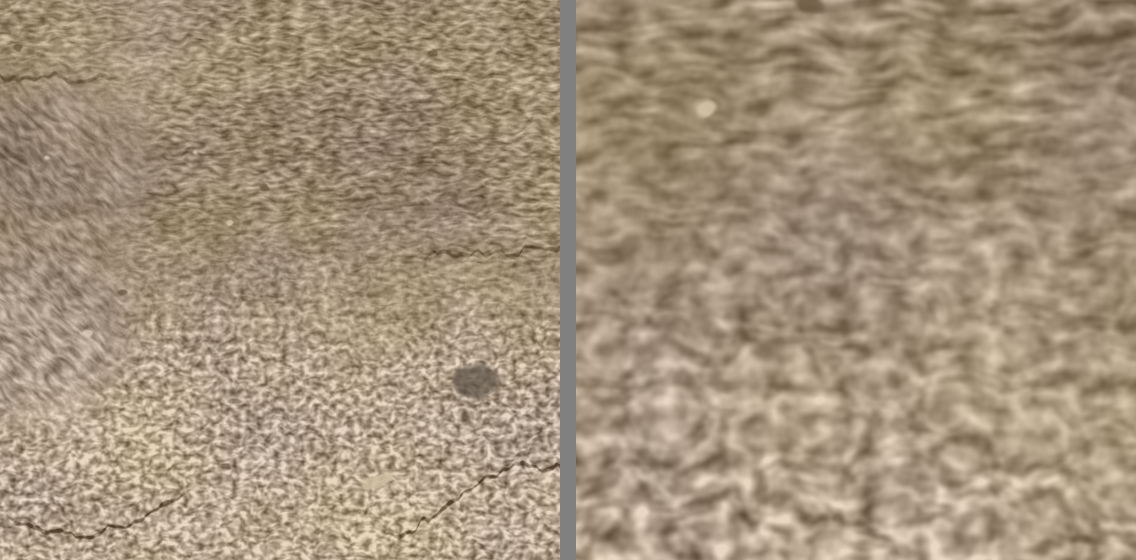
Left, the full canvas; right, a detail of the centre.
A WebGL 1 fragment shader for this texture:

```glsl
precision highp float;
uniform vec2 u_resolution;

#define TOP_TONE 0.595
#define BOTTOM_TONE 0.715
#define TOP_CONTRAST 0.30
#define BOTTOM_CONTRAST 0.42
#define TOP_GRAIN vec2(46.0, 108.0)
#define BOTTOM_GRAIN vec2(68.0, 88.0)
#define STREAK_GRAIN vec2(38.0, 88.0)
#define CRACK_WIDTH 0.0024
#define SPECK_CELLS 16.0
#define STAIN_COLOR vec3(0.43, 0.385, 0.335)
#define PEBBLE_COLOR vec3(0.81, 0.74, 0.63)

float hash(vec2 p) {
  return fract(sin(dot(p, vec2(127.1, 311.7))) * 43758.5453);
}

float slope(vec2 cell, vec2 offset) {
  float angle = 6.28318 * hash(cell);
  return dot(vec2(cos(angle), sin(angle)), offset);
}

// Gradient noise, roughly -0.7 to 0.7
float noise(vec2 p) {
  vec2 i = floor(p), f = fract(p);
  vec2 u = f * f * f * (f * (f * 6.0 - 15.0) + 10.0);
  vec2 e = vec2(1.0, 0.0);
  return mix(mix(slope(i, f), slope(i + e.xy, f - e.xy), u.x),
             mix(slope(i + e.yx, f - e.yx), slope(i + e.xx, f - e.xx), u.x), u.y);
}

float grain(vec2 p) {
  return noise(p) + 0.5 * noise(p * 1.83 + 37.3);
}

// Ragged dark line along height(x), fading out beyond its two ends
float crack(vec2 p, float height, float start, float end, float seed) {
  float wobble = 0.022 * noise(vec2(p.x * 22.0, seed))
               + 0.010 * noise(vec2(p.x * 65.0, seed + 5.0));
  float width = CRACK_WIDTH * (1.0 + 1.4 * noise(vec2(p.x * 40.0, seed + 9.0)));
  float line = 1.0 - smoothstep(width * 0.5, width + 0.003, abs(p.y - height - wobble));
  return line * smoothstep(start - 0.02, start + 0.02, p.x)
              * (1.0 - smoothstep(end - 0.02, end + 0.02, p.x));
}

// Sparse small chips: x is the mask, y tells light from dark
vec2 specks(vec2 p) {
  vec2 cell = floor(p * SPECK_CELLS);
  vec2 center = 0.3 + 0.4 * vec2(hash(cell + 3.1), hash(cell + 7.7));
  vec2 offset = (fract(p * SPECK_CELLS) - center) / SPECK_CELLS;
  float radius = mix(0.004, 0.008, hash(cell + 1.9));
  float d = length(offset * vec2(0.85, 1.1)) + 0.003 * noise(p * 130.0);
  float mask = 1.0 - smoothstep(radius - 0.003, radius + 0.002, d);
  return vec2(mask * step(0.94, hash(cell + 11.3)), step(0.6, hash(cell + 5.3)));
}

void main() {
  vec2 p = gl_FragCoord.xy / u_resolution;
  vec2 warp = vec2(noise(p * 30.0), noise(p * 30.0 + 51.7));
  vec2 q = p + 0.007 * warp;
  float broad = noise(p * vec2(3.2, 4.5) + 8.4);
  float patches = noise(q * vec2(11.0, 24.0) + 19.2);

  // Flat grain above, rounder grain below, slanted streaks at left
  float upper = smoothstep(0.35, 0.72, p.y + 0.15 * broad);
  float left = (1.0 - smoothstep(0.12, 0.30, p.x + 0.12 * broad))
             * smoothstep(0.18, 0.34, p.y) * (1.0 - smoothstep(0.78, 0.94, p.y));
  vec2 streak = vec2(dot(q, vec2(0.77, -0.64)), dot(q, vec2(0.64, 0.77)));
  float texture = mix(grain(q * BOTTOM_GRAIN), grain(q * TOP_GRAIN + 13.0), upper);
  texture = mix(texture, grain(streak * STREAK_GRAIN + 71.0), left);

  // Broad light and dark areas
  float pale = 1.0 - smoothstep(0.22, 0.66, p.y + 0.10 * broad);
  float tone = mix(TOP_TONE, BOTTOM_TONE, pale) + 0.07 * broad + 0.10 * patches;
  float glow = exp(-pow((p.x - 0.25) / 0.10, 2.0)) * smoothstep(0.55, 0.95, p.y);
  tone += 0.075 * glow;
  float contrast = mix(TOP_CONTRAST, BOTTOM_CONTRAST, pale);
  contrast *= (1.0 - 0.25 * left) * (1.0 - 0.3 * glow);
  tone += contrast * texture + 0.035 * noise(p * 210.0);

  // Cracks
  float cracks = crack(p, 0.05 + 0.07 * smoothstep(0.16, 0.36, p.x), 0.0, 0.33, 2.4);
  cracks = max(cracks, crack(p, 0.05 + 0.12 * smoothstep(0.70, 0.93, p.x), 0.69, 1.1, 14.6));
  float faint = crack(p, 0.865, -0.1, 0.21, 23.4);
  faint = max(faint, crack(p, 0.555, 0.76, 1.1, 31.6));
  tone -= 0.26 * cracks + 0.15 * faint;

  vec2 chip = specks(p);
  tone = mix(tone, mix(0.42, 0.86, chip.y), 0.8 * chip.x);
  tone = clamp(tone, 0.32, 0.91);

  // Tan to pinkish grey
  float yellow = clamp(0.45 + 0.9 * broad + 0.25 * upper - 0.4 * left
                       + 0.6 * noise(p * 9.0 + 4.1), 0.0, 1.0);
  vec3 color = vec3(tone, tone - 0.068, tone - mix(0.132, 0.178, yellow));

  // Round stain and a pale oblong pebble
  float stain = length((p - vec2(0.85, 0.32)) * vec2(0.9, 1.1)) + 0.010 * noise(p * 35.0);
  color = mix(color, STAIN_COLOR + 0.08 * texture, 0.88 * (1.0 - smoothstep(0.027, 0.040, stain)));
  vec2 r = p - vec2(0.675, 0.14);
  r = vec2(dot(r, vec2(0.95, 0.31)), dot(r, vec2(-0.31, 0.95)));
  float pebble = length(r * vec2(0.33, 1.0)) + 0.005 * noise(p * 60.0);
  color = mix(color, PEBBLE_COLOR, 0.85 * (1.0 - smoothstep(0.008, 0.013, pebble)));

  gl_FragColor = vec4(color, 1.0);
}
```
